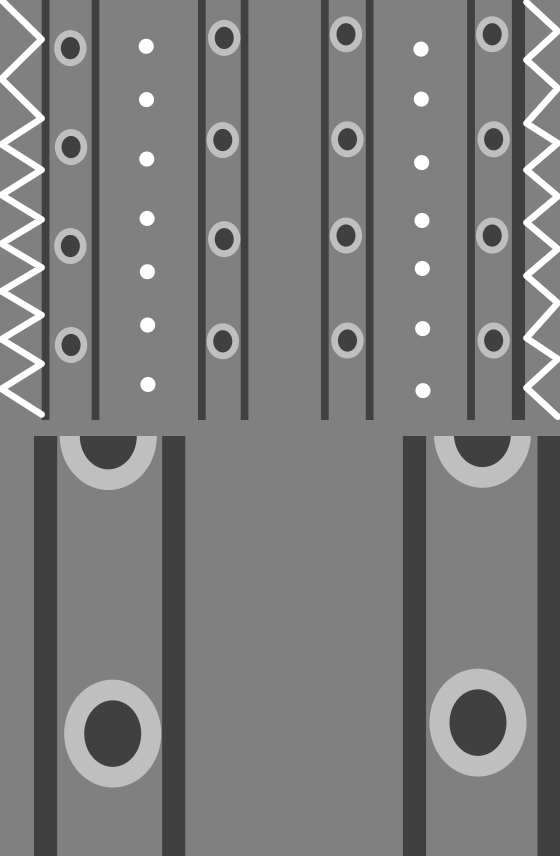
Top: the whole. Bottom: its middle third, enlarged.
Give the GLSL for this pattern, as a WebGL 2 fragment shader.

```glsl
#version 300 es
precision highp float;
// Grey striped panel: barred bands of oval rings, dotted columns and zigzag borders.

uniform vec2 u_resolution;
out vec4 fragColor;

const float TAU = 6.2831853;
const vec3 GROUND = vec3(0.5);
const vec3 DARK = vec3(0.25);
const vec3 PALE = vec3(0.75);
const vec3 WHITE = vec3(1.0);

const float BAR_HALF = 0.0092;
const float WIDE_BAR_HALF = 0.0156;
const float DOT_RADIUS = 0.0179;
const float ZIGZAG_HALF = 0.0078;
const vec2 RING_RADII = vec2(0.0385, 0.0428);
const vec2 CORE_RADII = vec2(0.0226, 0.0264);

// One component per band: bar positions, ring start and spacing, odd-ring offset
const vec4 LEFT_BAR = vec4(0.1085, 0.4806, 0.7734, 1.1215);
const vec4 RIGHT_BAR = vec4(0.2274, 0.5823, 0.8802, 1.2344);
const vec4 RING_X = vec4(0.1675, 0.5339, 0.8238, 1.1719);
const vec4 RING_TOP = vec4(0.1146, 0.0903, 0.0816, 0.0816);
const vec4 RING_STEP = vec4(0.2356, 0.2396, 0.2396, 0.2396);
const vec4 ODD_X = vec4(0.0017, -0.0035, 0.0035, 0.0035);
const vec4 ODD_Y = vec4(0.0, 0.0035, 0.0104, 0.0104);

// Antialiased coverage of a signed distance
float coverage(float d) {
    return clamp(0.5 - d * u_resolution.y, 0.0, 1.0);
}

float ellipseDistance(vec2 p, vec2 radii) {
    float k = length(p / radii);
    return k * (k - 1.0) / max(length(p / (radii * radii)), 1e-4);
}

float segmentDistance(vec2 p, vec2 a, vec2 b) {
    vec2 ab = b - a;
    return length(p - a - ab * clamp(dot(p - a, ab) / dot(ab, ab), 0.0, 1.0));
}

// Seven dots with a slight sideways drift and wavy spacing
float dotColumn(vec2 p, vec2 start, vec2 stride, float amp, float peak, float period) {
    float d = 1e3;
    for (int n = 0; n < 7; n++) {
        float i = float(n);
        vec2 center = start + stride * i;
        center.y += amp * cos(TAU * (i - peak) / period);
        d = min(d, length(p - center) - DOT_RADIUS);
    }
    return d;
}

// Corner heights: even steps, longer lead-in, slow sway, and a hitch every eighth
float cornerY(float i, float stride, float lead, float sway, float phase, float hitch) {
    float hitched = mod(i, 8.0) == 4.0 ? hitch : 0.0;
    return 0.0052 + stride * i + lead * min(i, 3.0)
        + sway * sin(TAU * (i - phase) / 15.0) + hitched;
}

float zigzag(vec2 p, vec2 sides, float stride, float lead, float sway, float phase, float hitch) {
    float d = 1e3;
    vec2 previous = vec2(sides.x, cornerY(0.0, stride, lead, sway, phase, hitch));
    for (int n = 1; n <= 15; n++) {
        float x = n % 2 == 0 ? sides.x : sides.y;
        vec2 corner = vec2(x, cornerY(float(n), stride, lead, sway, phase, hitch));
        d = min(d, segmentDistance(p, previous, corner));
        previous = corner;
    }
    return d - ZIGZAG_HALF;
}

void main() {
    // Canvas is 4/3 wide and 1 high, with y measured down from the top edge
    vec2 p = gl_FragCoord.xy / u_resolution;
    p = vec2(p.x * 4.0 / 3.0, 1.0 - p.y);

    // Bands of bars and rings
    float bars = 1e3, rings = 1e3, cores = 1e3;
    for (int b = 0; b < 4; b++) {
        float rightHalf = b == 3 ? WIDE_BAR_HALF : BAR_HALF;
        bars = min(bars, abs(p.x - LEFT_BAR[b]) - BAR_HALF);
        bars = min(bars, abs(p.x - RIGHT_BAR[b]) - rightHalf);
        for (int n = 0; n < 4; n++) {
            float odd = float(n % 2);
            vec2 center = vec2(RING_X[b], RING_TOP[b] + RING_STEP[b] * float(n));
            center += odd * vec2(ODD_X[b], ODD_Y[b]);
            rings = min(rings, ellipseDistance(p - center, RING_RADII));
            cores = min(cores, ellipseDistance(p - center, CORE_RADII));
        }
    }

    // White dots and zigzag borders
    float whites = dotColumn(p, vec2(0.3481, 0.1102), vec2(0.0007, 0.1342), 0.0073, 3.0, 4.0);
    whites = min(whites, dotColumn(p, vec2(1.0023, 0.1141), vec2(0.0008, 0.134), 0.0122, 2.6, 3.3));
    whites = min(whites, zigzag(p, vec2(0.0035, 0.099), 0.0594, 0.0319, 0.0069, 2.0, 0.0));
    whites = min(whites, zigzag(p, vec2(1.2535, 1.3281), 0.0658, 0.0, 0.0078, 0.0, 0.0174));

    // Layers from back to front
    vec3 color = mix(GROUND, DARK, coverage(bars));
    color = mix(color, PALE, coverage(rings));
    color = mix(color, DARK, coverage(cores));
    color = mix(color, WHITE, coverage(whites));
    fragColor = vec4(color, 1.0);
}
```
